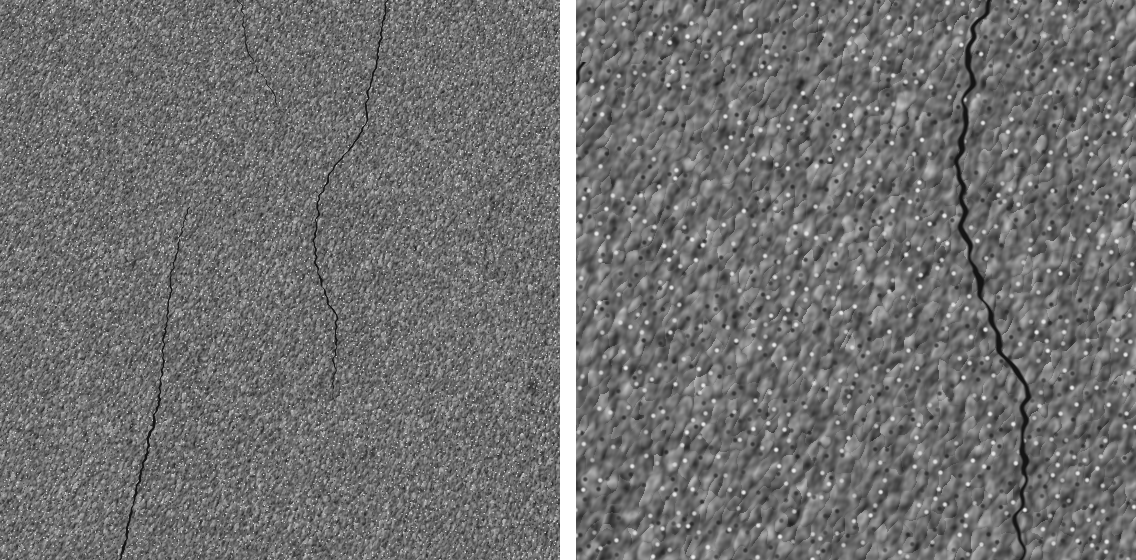
Left: the whole. Right: its middle third, enlarged.
A three.js fragment shader for this texture:

```glsl
// Weathered grey asphalt: leaning stone chips of random size and shade, lit from the
// upper left and sunk in gradient noise grit, with bright and dark specks, faint stains
// and three thin cracks whose paths are sums of ramps roughened by noise.
varying vec2 vUv;

const float BASE_TONE = 0.405;
const float CRACK_TONE = 0.08;
const float BRIGHT_SPECK = 0.92;
const float DARK_SPECK = 0.14;
const vec2 STONE_FREQ = vec2(124.0, 82.0);
const float STONE_LEAN = 0.25;
const float STONE_DARKEST = -0.07;
const float STONE_LIGHTEST = 0.17;
const float STONE_RELIEF = 0.24;
const float STONE_WARP = 0.45;
const vec2 LIGHT_DIR = vec2(-0.83, 0.55);
const vec2 GRIT_FREQ = vec2(235.0, 180.0);
const float GRIT_CONTRAST = 0.20;
const vec2 CLUMP_FREQ = vec2(135.0, 90.0);
const float CLUMP_CONTRAST = 0.15;
const float MOTTLE_CONTRAST = 0.02;
const float SPECK_FREQ = 132.0;
const float SPECK_FILL = 0.31;
const float SPECK_RADIUS = 0.0012;
const float SPECK_EDGE = 0.0008;
const float CRACK_EDGE = 0.0010;

vec2 hash2(vec2 p) {
  vec3 q = fract(p.xyx * vec3(0.1031, 0.1030, 0.0973));
  q += dot(q, q.yzx + 33.33);
  return fract((q.xx + q.yz) * q.zy);
}

vec2 gradientAt(vec2 cell) {
  float angle = 6.28319 * hash2(cell).x;
  return vec2(cos(angle), sin(angle));
}

float gradientNoise(vec2 p) {
  vec2 i = floor(p), f = fract(p);
  vec2 u = f * f * f * (f * (f * 6.0 - 15.0) + 10.0);
  vec2 e = vec2(1.0, 0.0);
  float low = mix(dot(gradientAt(i), f), dot(gradientAt(i + e), f - e), u.x);
  float high = mix(dot(gradientAt(i + e.yx), f - e.yx),
                   dot(gradientAt(i + 1.0), f - 1.0), u.x);
  return mix(low, high, u.y);
}

// Tone offset of scattered chips that fade into the binder around them.
float stones(vec2 p) {
  p += STONE_WARP * vec2(gradientNoise(p * 1.3), gradientNoise(p * 1.3 + 71.0));
  vec2 cell = floor(p), offset = vec2(0.0), owner = cell;
  float nearest = 8.0;
  for (int j = -1; j <= 1; j++) {
    for (int i = -1; i <= 1; i++) {
      vec2 c = cell + vec2(float(i), float(j));
      vec2 toPoint = p - c - hash2(c);
      float d = length(toPoint);
      if (d < nearest) {
        nearest = d;
        offset = toPoint;
        owner = c;
      }
    }
  }
  vec2 character = hash2(owner + 57.0);
  float radius = mix(0.25, 0.6, character.x);
  float body = 1.0 - smoothstep(radius - 0.18, radius + 0.18, nearest);
  float relief = dot(offset, LIGHT_DIR) * (1.0 - smoothstep(0.35, 0.75, nearest));
  return body * mix(STONE_DARKEST, STONE_LIGHTEST, character.y) + STONE_RELIEF * relief;
}

// Coverage of tiny dots, at most one in each cell of a turned grid.
float specks(vec2 uv, float angle, float seed) {
  float c = cos(angle), s = sin(angle);
  vec2 p = mat2(c, s, -s, c) * uv * SPECK_FREQ + seed;
  vec2 cell = floor(p);
  vec2 centre = mix(vec2(0.27), vec2(0.73), hash2(cell));
  vec2 chance = hash2(cell + 311.0);
  float strength = step(chance.x, SPECK_FILL) * mix(0.55, 1.0, chance.y);
  float d = length(fract(p) - centre) / SPECK_FREQ;
  return strength * (1.0 - smoothstep(SPECK_RADIUS - SPECK_EDGE, SPECK_RADIUS + SPECK_EDGE, d));
}

float ramp(float a, float b, float y) { return clamp((y - a) / (b - a), 0.0, 1.0); }

// Coverage of a crack at horizontal distance dx from its path.
float crack(float dx, float y, float halfWidth, float seed) {
  dx += 0.006 * gradientNoise(vec2(y * 34.0, seed))
      + 0.006 * gradientNoise(vec2(y * 95.0, seed + 9.3));
  float w = halfWidth * (1.0 + 1.1 * gradientNoise(vec2(y * 75.0, seed + 4.6)));
  return (1.0 - smoothstep(w - CRACK_EDGE, w + CRACK_EDGE, abs(dx))) * smoothstep(0.0, 0.0007, w);
}

float cracks(vec2 uv) {
  float y = uv.y;
  float centre = 0.594 + 0.005 * ramp(0.25, 0.43, y) - 0.031 * ramp(0.43, 0.505, y)
    - 0.006 * ramp(0.505, 0.58, y) + 0.008 * ramp(0.58, 0.655, y)
    + 0.042 * ramp(0.655, 0.724, y) + 0.035 * ramp(0.724, 0.766, y)
    + 0.044 * ramp(0.766, 1.0, y);
  float left = 0.215 + 0.068 * ramp(0.0, 0.284, y) + 0.024 * ramp(0.284, 0.518, y)
    + 0.029 * ramp(0.518, 0.629, y);
  float upper = 0.518 - 0.075 * ramp(0.772, 0.909, y) - 0.016 * ramp(0.909, 1.0, y);
  float a = crack(uv.x - centre, y, 0.0015 * smoothstep(0.22, 0.42, y), 2.4);
  float b = crack(uv.x - left, y, mix(0.0020, 0.0009, smoothstep(0.1, 0.63, y)), 17.7);
  float c = crack(uv.x - upper, y, 0.0010 * smoothstep(0.74, 0.85, y), 31.2);
  return max(a * step(0.25, y), max(b * step(y, 0.63), 0.85 * c));
}

float stain(vec2 uv, vec2 centre, float radius) {
  float d = length(uv - centre) + 0.006 * gradientNoise(uv * 90.0);
  return 1.0 - smoothstep(0.4 * radius, radius, d);
}

void main() {
  // Grains lean to the right and shrink slightly towards the top.
  vec2 p = vec2((vUv.x - 0.5) * (1.0 + 0.2 * vUv.y), vUv.y * (1.0 + 0.12 * vUv.y)) + 1.0;
  p.x -= STONE_LEAN * p.y;
  float tone = BASE_TONE + stones(p * STONE_FREQ);
  tone += GRIT_CONTRAST * gradientNoise(p * GRIT_FREQ);
  tone += CLUMP_CONTRAST * gradientNoise(p * CLUMP_FREQ + 19.0);
  tone += MOTTLE_CONTRAST * (gradientNoise(vUv * 5.0 + 3.7) + gradientNoise(vUv * 23.0));

  // Faint pale streak and dark stains.
  float streak = abs(vUv.y - 0.43 + 0.15 * (vUv.x - 0.73));
  tone += 0.04 * (1.0 - smoothstep(0.0, 0.008, streak)) * smoothstep(0.7, 0.78, vUv.x);
  float stains = max(stain(vUv, vec2(0.95, 0.31), 0.016), stain(vUv, vec2(0.24, 0.53), 0.006));
  stains = max(stains, 0.5 * stain(vUv, vec2(0.887, 0.635), 0.018));
  tone *= 1.0 - 0.4 * stains;

  tone = mix(tone, DARK_SPECK, 0.85 * specks(vUv, 0.9, 40.0));
  tone = mix(tone, BRIGHT_SPECK, specks(vUv, 0.37, 90.0));
  tone = mix(tone, CRACK_TONE, cracks(vUv));
  gl_FragColor = vec4(vec3(clamp(tone, 0.0, 1.0)), 1.0);
}
```
